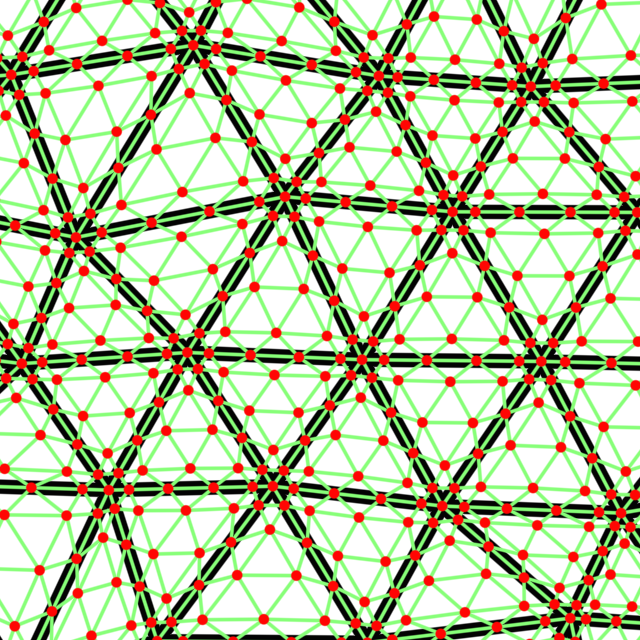
A WebGL 2 fragment shader for this pattern:

```glsl
#version 300 es
precision highp float;
// Draws an irregular triangle mesh with black rails, subdivided into green struts with red joints.

uniform vec2 u_resolution;
out vec4 fragColor;

const vec2 CELL = vec2(0.284, 0.222);
const float STEPS = 5.0;

vec2 gradient(vec2 p) {
    vec3 q = fract(p.xyx * vec3(0.1031, 0.1030, 0.0973));
    q += dot(q, q.yzx + 33.33);
    return fract((q.xx + q.yz) * q.zy) * 2.0 - 1.0;
}

float gradientNoise(vec2 p) {
    vec2 i = floor(p), f = p - i;
    vec2 u = f * f * f * (f * (f * 6.0 - 15.0) + 10.0);
    vec2 e = vec2(1.0, 0.0);
    return mix(mix(dot(gradient(i), f), dot(gradient(i + e), f - e), u.x),
               mix(dot(gradient(i + e.yx), f - e.yx), dot(gradient(i + 1.0), f - 1.0), u.x), u.y);
}

// Corner of the coarse mesh: staggered rows, pushed about by noise
vec2 corner(vec2 node) {
    vec2 q = node * 0.83 + 0.37;
    vec2 drift = vec2(gradientNoise(q + 11.0), gradientNoise(q + 47.0));
    return (node + vec2(0.5 * mod(node.y, 2.0), 0.0) + 0.52 * drift) * CELL;
}

float segment(vec2 p, vec2 a, vec2 b) {
    vec2 d = b - a;
    return length(p - a - d * clamp(dot(p - a, d) / dot(d, d), 0.0, 1.0));
}

float side(vec2 p, vec2 a, vec2 b) {
    return (b.x - a.x) * (p.y - a.y) - (b.y - a.y) * (p.x - a.x);
}

// Joint at barycentric step (i, j), drawn in towards the corners
vec2 joint(vec2 a, vec2 b, vec2 c, float i, float j) {
    vec3 t = vec3(STEPS - i - j, i, j) / STEPS;
    vec3 w = mix(t, t * t * (3.0 - 2.0 * t), 0.8);
    return (a * w.x + b * w.y + c * w.z) / (w.x + w.y + w.z);
}

// Nearest distances: x to a rail, y to a strut, z to a joint
void addTriangle(vec2 p, vec2 a, vec2 b, vec2 c, inout vec3 nearest) {
    float rail = min(segment(p, a, b), min(segment(p, b, c), segment(p, c, a)));
    bool inside = min(side(p, a, b), min(side(p, b, c), side(p, c, a))) > 0.0;
    if (!inside && rail > 0.016) return;
    nearest.x = min(nearest.x, rail);
    for (float i = 0.0; i < STEPS; i++) {
        for (float j = 0.0; j < STEPS - i; j++) {
            vec2 u = joint(a, b, c, i, j);
            vec2 v = joint(a, b, c, i + 1.0, j);
            vec2 w = joint(a, b, c, i, j + 1.0);
            float strut = min(segment(p, u, v), min(segment(p, v, w), segment(p, w, u)));
            float dots = min(distance(p, u), min(distance(p, v), distance(p, w)));
            nearest.yz = min(nearest.yz, vec2(strut, dots));
        }
    }
}

void main() {
    float size = min(u_resolution.x, u_resolution.y);
    vec2 p = gl_FragCoord.xy / size;
    float soft = max(0.0015, 0.8 / size);
    vec2 home = floor(p / CELL);
    vec3 nearest = vec3(1.0);

    // Split each nearby quad along its shorter diagonal
    for (float y = -1.0; y <= 1.0; y++) {
        for (float x = -2.0; x <= 1.0; x++) {
            vec2 node = home + vec2(x, y);
            vec2 a = corner(node), b = corner(node + vec2(1.0, 0.0));
            vec2 c = corner(node + 1.0), d = corner(node + vec2(0.0, 1.0));
            if (distance(a, c) < distance(b, d)) {
                addTriangle(p, a, b, c, nearest);
                addTriangle(p, a, c, d, nearest);
            } else {
                addTriangle(p, a, b, d, nearest);
                addTriangle(p, b, c, d, nearest);
            }
        }
    }

    // Layers from back to front: paper, rails, struts, joints
    vec3 cover = 1.0 - smoothstep(-soft, soft, nearest - vec3(0.0112, 0.0028, 0.0082));
    vec3 color = mix(vec3(1.0), vec3(0.01), cover.x);
    color = mix(color, vec3(0.53, 1.0, 0.47), cover.y);
    color = mix(color, vec3(1.0, 0.02, 0.01), cover.z);
    fragColor = vec4(color, 1.0);
}
```
